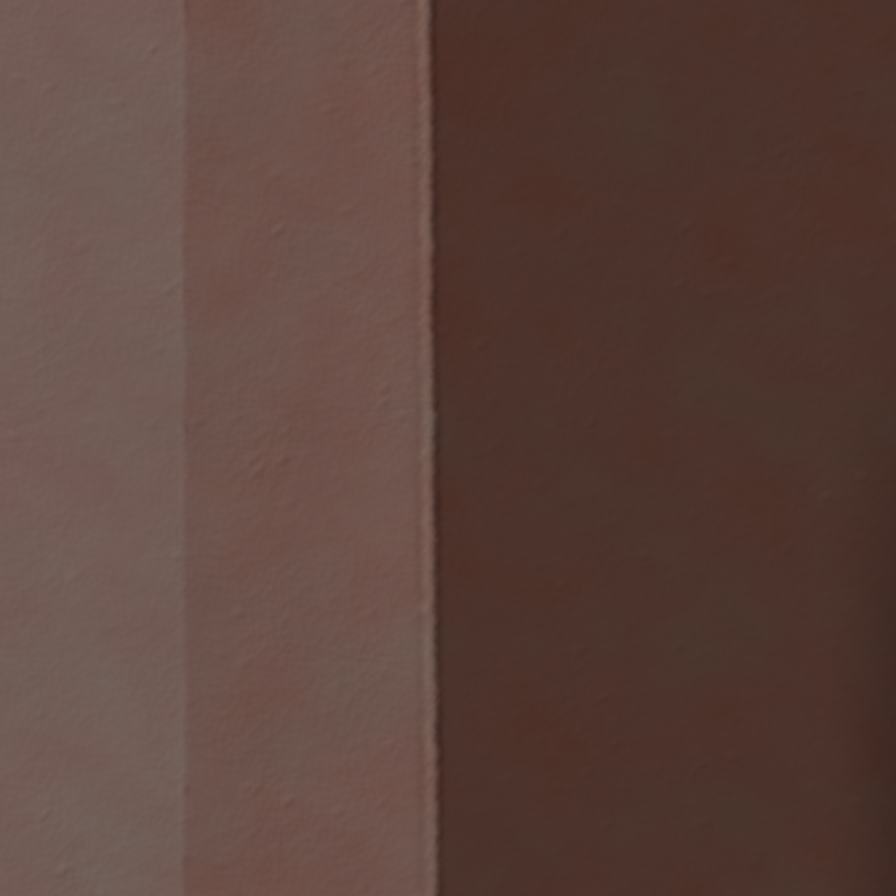
Reproduce this texture procedurally as a three.js fragment shader.

```glsl
varying vec2 vUv;

const vec3 LEFT_TONE = vec3(0.445, 0.358, 0.332);
const vec3 MIDDLE_TONE = vec3(0.426, 0.322, 0.292);
const vec3 RIGHT_TONE = vec3(0.298, 0.200, 0.168);
const vec3 RIDGE_LIGHT = vec3(0.042, 0.050, 0.038);
const vec3 MOTTLE_TINT = vec3(-0.010, 0.010, 0.008);
const float SEAM_X = 0.208;
const float FOLD_TOP = 0.483;
const float FOLD_BOTTOM = 0.491;
const float GRAIN_SCALE = 58.0;
const float GRAIN_DEPTH = 0.034;
const float FLECK_SCALE = 30.0;

vec2 hash2(vec2 cell) {
  vec2 q = vec2(dot(cell, vec2(127.1, 311.7)), dot(cell, vec2(269.5, 183.3)));
  return fract(sin(q) * 4375.85);
}

// Distance to the nearest scattered point, and a random value for it
vec2 cellular(vec2 p) {
  vec2 cell = floor(p);
  vec2 local = fract(p);
  vec2 nearest = vec2(2.0, 0.0);
  for (int j = -1; j <= 1; j++) {
    for (int i = -1; i <= 1; i++) {
      vec2 offset = vec2(float(i), float(j));
      vec2 point = hash2(cell + offset);
      vec2 delta = offset + point - local;
      float d = dot(delta, delta);
      if (d < nearest.x) nearest = vec2(d, fract(point.x * 17.0 + point.y * 31.0));
    }
  }
  return vec2(sqrt(nearest.x), nearest.y);
}

// Broad drifting patches, about -1 to 1
float layeredSines(vec2 p) {
  float sum = 0.0;
  float weight = 0.5;
  for (int i = 0; i < 4; i++) {
    sum += weight * sin(p.x + 1.7 * sin(p.y * 0.8 + float(i)))
                  * cos(p.y + 1.3 * sin(p.x * 0.7 - float(i)));
    p = mat2(1.36, 1.12, -1.12, 1.36) * p + 2.3;
    weight *= 0.65;
  }
  return sum;
}

// Soft paper tooth with a few raised flecks
float paperHeight(vec2 uv) {
  vec2 p = mat2(0.87, -0.42, 0.42, 0.87) * uv;
  p += 0.004 * vec2(sin(uv.y * 47.0), sin(uv.x * 53.0));
  float coarse = cellular(p * GRAIN_SCALE * vec2(0.7, 1.0)).x;
  float fine = cellular(p * GRAIN_SCALE * 2.3 + 7.0).x;
  vec2 fleck = cellular(p * FLECK_SCALE * vec2(0.8, 1.2) + 19.0);
  float raised = smoothstep(0.30, 0.0, fleck.x) * smoothstep(0.72, 0.95, fleck.y);
  return 0.45 * coarse + 0.45 * fine + 0.8 * raised;
}

float bump(float x, float width) {
  return exp(-x * x / (width * width));
}

// Irregular torn outline along y
float raggedness(float y) {
  float torn = cellular(vec2(y * 46.0, 3.5)).x + 0.6 * cellular(vec2(y * 97.0, 8.5)).x;
  return 1.6 * (torn - 0.75) + 0.35 * sin(y * 29.0 + 2.0 * sin(y * 11.0));
}

void main() {
  vec2 uv = vUv;
  float ragged = raggedness(uv.y + 0.25 * uv.x);
  float seam = uv.x - SEAM_X - 0.0022 * ragged;
  float fold = uv.x - mix(FOLD_BOTTOM, FOLD_TOP, uv.y) - 0.0015 * ragged;
  float onMiddle = smoothstep(-0.007, 0.007, seam);
  float onRight = smoothstep(-0.007, 0.004, fold);

  // Three flat panels
  vec3 color = mix(LEFT_TONE, MIDDLE_TONE, onMiddle);
  color += 0.008 * smoothstep(0.32, 0.46, uv.x) * (1.0 - onRight);
  color = mix(color, RIGHT_TONE, onRight);

  // Grey-green and reddish mottling
  float mottle = layeredSines(uv * vec2(10.0, 13.0) + 1.5);
  float cloud = layeredSines(uv.yx * vec2(23.0, 19.0) + 6.0);
  color += MOTTLE_TINT * (mottle + 0.5 * cloud) * mix(1.1, 0.85, onRight);
  color += 0.008 * cloud * mix(1.0, 0.5, onRight);

  // Side-lit paper grain
  vec2 lightStep = vec2(-0.0030, 0.0036);
  float slope = paperHeight(uv) - paperHeight(uv + lightStep);
  float patchy = 0.8 + 0.4 * layeredSines(uv * 17.0 + 4.0);
  color += slope * GRAIN_DEPTH * patchy * mix(1.0, 0.45, onRight);

  // Faint torn seam with scattered dark nicks
  float nicks = smoothstep(0.0, 1.0, raggedness(uv.y * 0.7 + 3.0));
  color += 0.012 * (0.4 + nicks) * bump(seam + 0.006, 0.004);
  color -= 0.030 * (0.25 + nicks) * bump(seam - 0.001, 0.004);

  // Raised fold: shaded foot, lit crest, soft dark drop
  float fibre = raggedness(uv.y * 1.3 - uv.x * 1.6 + 5.0);
  float crest = bump(fold + 0.011 + 0.0012 * fibre, 0.0055);
  color -= 0.020 * bump(fold + 0.021, 0.005) * (0.8 + 0.3 * ragged);
  color += RIDGE_LIGHT * crest * (0.75 + 0.45 * fibre);
  color -= vec3(0.085, 0.070, 0.062) * bump(fold + 0.001, 0.0055) * (0.75 + 0.3 * fibre);

  // Falling light toward the lower right edge
  float edgeShade = smoothstep(0.91, 1.03, uv.x) * smoothstep(0.75, 0.25, uv.y);
  color *= 1.0 - 0.20 * edgeShade;

  gl_FragColor = vec4(clamp(color, 0.0, 1.0), 1.0);
}
```
